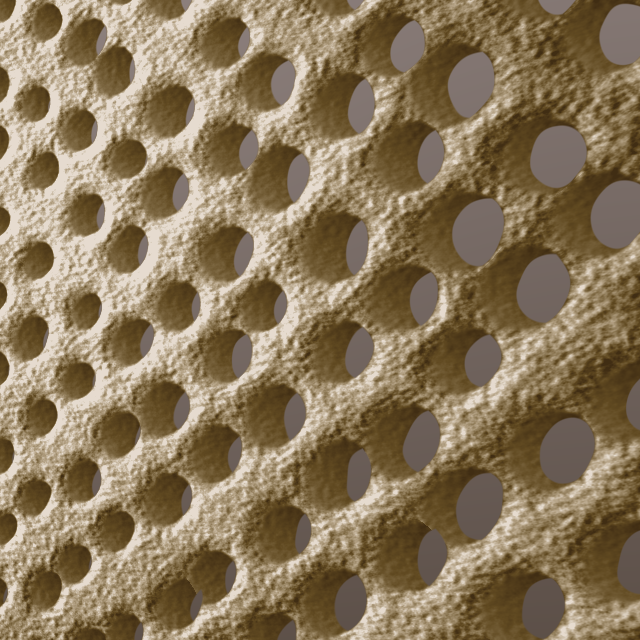
Reproduce this pattern procedurally as a Shadertoy shader.

```glsl
// Rough sandy panel pierced by staggered oval holes, receding to the left under raking light.

const float PITCH_FAR = 0.117;    // vertical hole pitch at the left edge
const float PITCH_GROWTH = 0.148; // pitch gained across the canvas
const float COLUMN_RATIO = 0.49;  // column pitch relative to vertical pitch
const float HORIZON = 0.53;       // height where the rows run level
const float JITTER = 0.22;        // hole scatter, in pitches
const float LEAN = 0.16;          // rightward lean of the ovals
const float GRAIN_SCALE = 125.0;
const float GRAIN_DEPTH = 0.85;
const float RELIEF = 0.048;
const vec2 LIGHT_SLOPE = vec2(0.86, -0.51);

const vec3 UMBER = vec3(0.25, 0.175, 0.075);
const vec3 OLIVE = vec3(0.38, 0.29, 0.13);
const vec3 OCHRE = vec3(0.55, 0.47, 0.33);
const vec3 SAND = vec3(0.72, 0.65, 0.54);
const vec3 CHALK = vec3(0.90, 0.86, 0.81);
const vec3 BACK_LOW = vec3(0.36, 0.31, 0.28);
const vec3 BACK_HIGH = vec3(0.58, 0.53, 0.52);

struct Carving {
    float height;  // 0 in a hole, 1 on the face
    float rim;     // normalized distance to the nearest rim
    float opening; // canvas distance to the nearest see-through part
    vec2 local;    // position relative to the nearest hole, in radii
};

vec2 hash2(vec2 p) {
    vec3 q = fract(p.xyx * vec3(0.1031, 0.1030, 0.0973));
    q += dot(q, q.yzx + 33.33);
    return fract((q.xx + q.yz) * q.zy);
}

float noise(vec2 p) {
    vec2 i = floor(p), f = fract(p);
    f = f * f * (3.0 - 2.0 * f);
    vec2 e = vec2(0.0, 1.0);
    return mix(mix(hash2(i).x, hash2(i + e.yx).x, f.x),
               mix(hash2(i + e.xy).x, hash2(i + e.yy).x, f.x), f.y);
}

float fbm(vec2 p) {
    float sum = 0.0, gain = 0.5;
    for (int i = 0; i < 3; i++) {
        sum += gain * noise(p);
        p = mat2(1.6, 1.2, -1.2, 1.6) * p + 7.3;
        gain *= 0.55;
    }
    return sum;
}

float pitchAt(float x) { return PITCH_FAR + PITCH_GROWTH * x; }

// Visits the neighbouring holes of a lattice whose pitch grows to the right.
Carving carve(vec2 p) {
    Carving c = Carving(1.0, 9.0, 9.0, vec2(0.0));
    float step0 = COLUMN_RATIO * PITCH_GROWTH;
    float home = floor(log(pitchAt(p.x) / PITCH_FAR) / step0 + 0.5);
    for (int i = -2; i <= 2; i++) {
        float column = home + float(i);
        float pitch = PITCH_FAR * exp(column * step0);
        float x = (pitch - PITCH_FAR) / PITCH_GROWTH;
        float shift = 0.5 * mod(column, 2.0);
        float row0 = floor((p.y - HORIZON) / pitch - shift + 0.5);
        for (int j = -1; j <= 1; j++) {
            float row = row0 + float(j);
            vec2 rnd = hash2(vec2(column, row) + 41.0);
            vec2 vary = hash2(vec2(row, column) + 83.0);
            vec2 center = vec2(x, HORIZON + (row + shift) * pitch);
            vec2 d = (p - center) / pitch - (rnd - 0.5) * JITTER;
            d.x -= LEAN * d.y;
            float near = clamp(x, 0.0, 1.0);
            float size = mix(0.88, 1.12, vary.x);
            vec2 radius = size * mix(vec2(0.19, 0.245), vec2(0.30, 0.26), near);
            vec2 gap = size * mix(vec2(0.19, 0.24), vec2(0.18, 0.20), near);
            float slide = mix(0.38, 0.11, near) + 0.10 * (vary.y - 0.5);
            float rim = length(d / radius) - 1.0;
            float hole = (length((d - vec2(slide, 0.0)) / gap) - 1.0) * gap.x;
            c.opening = min(c.opening, max(hole, rim * radius.x) * pitch);
            c.height *= smoothstep(-0.20, 0.65, rim);
            if (rim < c.rim) { c.rim = rim; c.local = d / radius; }
        }
    }
    return c;
}

vec3 sandRamp(float light) {
    float t = clamp(light, 0.0, 1.0) * 4.0;
    vec3 color = mix(UMBER, OLIVE, min(t, 1.0));
    color = mix(color, OCHRE, clamp(t - 1.0, 0.0, 1.0));
    color = mix(color, SAND, clamp(t - 2.0, 0.0, 1.0));
    return mix(color, CHALK, clamp(t - 3.0, 0.0, 1.0));
}

void mainImage(out vec4 fragColor, in vec2 fragCoord) {
    vec2 uv = fragCoord / iResolution.xy;
    float pixel = 1.0 / min(iResolution.x, iResolution.y);
    vec2 p = uv + 0.007 * (vec2(noise(uv * 24.0), noise(uv * 24.0 + 50.0)) - 0.5);
    Carving c = carve(p);

    // Raking light on the rounded relief and the rough grain
    float pitch = pitchAt(uv.x);
    vec2 probe = LIGHT_SLOPE * 0.04 * pitch;
    float slope = (carve(p + probe).height - carve(p - probe).height) / 0.08;
    vec2 g = uv * GRAIN_SCALE * mix(1.15, 0.85, uv.x);
    float grain = fbm(g + LIGHT_SLOPE * 0.4) - fbm(g - LIGHT_SLOPE * 0.4);
    vec2 fromGlow = (uv - vec2(0.15, 0.78)) / vec2(0.50, 0.60);
    float glow = exp(-dot(fromGlow, fromGlow));
    float light = 0.57 + 0.33 * glow - 0.20 * uv.x * uv.y + RELIEF * slope
                + 0.20 * (fbm(uv * 9.0) - 0.44) - 0.10 * (1.0 - c.height);

    // Shaded inner walls: soft on the left, crisp on the right
    float softness = mix(0.07, 0.24, smoothstep(0.5, -0.8, c.local.x));
    float wall = smoothstep(softness, -softness, c.rim);
    float wallLight = 0.18 + 0.10 * glow - 0.15 * c.local.y - 0.08 * c.local.x;
    light = mix(light, wallLight, wall) + grain * GRAIN_DEPTH * mix(1.0, 0.22, wall);

    // Backdrop seen through the openings
    vec3 back = mix(BACK_LOW, BACK_HIGH, 0.7 * uv.y + 0.2 * glow);
    float seen = 1.0 - smoothstep(-pixel, pixel, c.opening);
    fragColor = vec4(mix(sandRamp(light), back, seen), 1.0);
}
```
